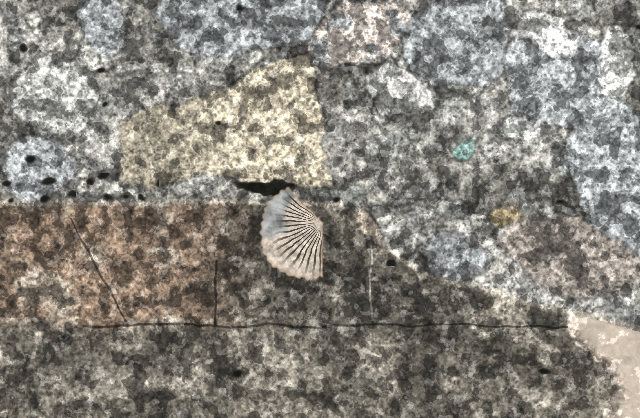
This texture is drawn by a WebGL 1 fragment shader. Its source:

```glsl
precision highp float;
// Weathered conglomerate: mixed clasts above a brown slab, with a fossil scallop shell.
uniform vec2 u_resolution;

float hash(vec2 p) {
  vec3 q = fract(p.xyx * vec3(.1031, .103, .0973));
  q += dot(q, q.yzx + 33.33);
  return fract((q.x + q.y) * q.z);
}

float noise(vec2 p) {
  vec2 i = floor(p), f = fract(p);
  f = f * f * (3. - 2. * f);
  return mix(mix(hash(i), hash(i + vec2(1, 0)), f.x),
             mix(hash(i + vec2(0, 1)), hash(i + 1.), f.x), f.y);
}

float fbm(vec2 p) {
  float sum = 0., amp = .52;
  for (int i = 0; i < 5; i++) {
    sum += amp * noise(p);
    p = mat2(1.6, 1.2, -1.2, 1.6) * p + 7.3;
    amp *= .5;
  }
  return sum;
}

// Distance to a turned oval; box holds centre and half size
float oval(vec2 p, vec4 box, float turn) {
  float c = cos(turn), s = sin(turn);
  vec2 q = mat2(c, -s, s, c) * (p - box.xy) / box.zw;
  return (pow(dot(q, q) + 1e-6, .7) - 1.) * min(box.z, box.w) * .7;
}

// Lay a clast over the rock with a thin dark joint
void lay(inout vec3 rock, float d, vec3 tint) {
  rock *= 1. - .28 * smoothstep(.012, 0., abs(d));
  rock = mix(rock, tint, .85 * smoothstep(.005, -.005, d));
}

void clast(inout vec3 rock, vec2 p, vec4 box, float turn, vec3 tint) {
  lay(rock, oval(p, box, turn), tint);
}

// Small clasts, at most one per cell
void pebbles(inout vec3 rock, vec2 p, float scale) {
  for (int j = -1; j <= 1; j++) for (int i = -1; i <= 1; i++) {
    vec2 id = floor(p * scale) + vec2(i, j);
    float h = hash(id + scale), k = hash(id + 3.1);
    vec4 box = vec4(id + .2 + .6 * vec2(k, hash(id + 8.7)), .2 + .3 * h, .14 + .2 * k);
    vec3 tint = mix(vec3(.44, .45, .43), vec3(.74, .73, .69), hash(id + 1.7));
    if (h > .5) clast(rock, p, box / scale, h * 40., tint);
  }
}

float crack(float offset, float along, float lo, float hi) {
  return smoothstep(.004, .001, abs(offset)) * step(lo, along) * step(along, hi);
}

void main() {
  vec2 p = gl_FragCoord.xy / u_resolution.y;
  vec2 warp = vec2(fbm(p * 11.), fbm(p * 11. + 40.)) - .5;
  vec2 w = p + .06 * warp + .008 * (noise(p * 90.) - .5);
  float broad = fbm(p * 6. + 3.), mottle = fbm(p * 36.), grain = fbm(p * 105.);

  // Matrix and clasts
  vec3 rock = mix(vec3(.4, .39, .36), vec3(.62, .61, .58), smoothstep(.28, .72, broad));
  pebbles(rock, w, 7.);
  pebbles(rock, w + .3, 17.);
  vec3 slate = vec3(.59, .61, .615), chalk = vec3(.88, .88, .86);
  clast(rock, w, vec4(.58, .98, .2, .11), .1, slate * .92);
  clast(rock, w, vec4(.25, .95, .06, .07), .3, slate * .92);
  clast(rock, w, vec4(.13, .77, .11, .09), .4, vec3(.67, .68, .65));
  clast(rock, w, vec4(.09, .6, .085, .075), .3, slate);
  clast(rock, w, vec4(1.1, .91, .13, .12), .5, slate * .95);
  clast(rock, w, vec4(.955, .79, .09, .055), -.5, vec3(.68, .68, .66));
  clast(rock, w, vec4(1.33, .81, .13, .125), -.2, slate * 1.08);
  clast(rock, w, vec4(1.32, .92, .08, .045), -.45, chalk);
  clast(rock, w, vec4(1.47, .84, .04, .085), .1, chalk);
  clast(rock, w, vec4(1.245, .69, .055, .03), -.1, chalk);
  clast(rock, w, vec4(1.48, .58, .11, .19), .3, slate * 1.04);
  clast(rock, w, vec4(1.105, .65, .027, .025), 0., vec3(.42, .57, .53));
  clast(rock, w, vec4(1.085, .38, .08, .05), -.2, slate * .86);
  clast(rock, w, vec4(1.205, .485, .032, .02), .2, vec3(.62, .54, .38));
  clast(rock, w, vec4(1.36, .39, .17, .09), -.3, vec3(.54, .5, .46));
  vec3 veined = mix(slate * .9, vec3(.88, .82, .77), smoothstep(.4, .5, fbm(w * 17.)));
  clast(rock, w, vec4(.85, .915, .14, .07), .35, veined);

  // Wedge of buff stone
  float wedge = max(max(w.y - .59 - .39 * w.x, .565 - w.y),
                    max(.28 - w.x, w.x + .24 * w.y - .931));
  lay(rock, wedge, vec3(.74, .69, .58) * (.72 + .28 * smoothstep(.35, .65, p.x)));

  // Brown slab with pale edge, seam and cracks
  vec2 e = p + .025 * warp;
  float slab = e.y - min(.51, max(1.243 - .9 * e.x, .593 - .25 * e.x));
  float rusty = smoothstep(.66, .42, w.x) * smoothstep(.2, .24, w.y);
  vec3 brown = mix(vec3(.38, .36, .32), vec3(.48, .4, .33), rusty) * (.62 + .76 * broad);
  brown = mix(brown, vec3(.62, .59, .53), .6 * smoothstep(.58, .7, fbm(p * 13. + 9.)));
  float corner = w.x - 1.36 - .11 * smoothstep(.24, .08, w.y);
  brown = mix(brown, vec3(.71, .65, .58), smoothstep(-.006, .006, corner));
  float lines = crack(e.y - .222, e.x, .2, 1.36) + crack(e.x - .515, e.y, .22, .38)
              + crack(e.x - .415 + .5 * e.y, e.y, .23, .48);
  brown *= 1. - .5 * min(lines, 1.);
  brown += .22 * crack(e.x - .885, e.y, .23, .42);
  rock = mix(rock, brown, smoothstep(.004, -.004, slab));
  rock = mix(rock, vec3(.68, .63, .56), .6 * smoothstep(.012, .002, abs(slab - .004)));
  clast(rock, w, vec4(.88, .47, .05, .022), -.7, vec3(.76, .7, .61));

  // Grain, dark lichen and bright specks
  float rough = 1. - .85 * smoothstep(0., .04, corner) * step(slab, 0.);
  float lichen = smoothstep(.5, .62, mottle + .35 * (grain - .5) + .15 * (.5 - broad));
  rock *= 1. - .47 * lichen * rough;
  rock *= 1. + rough * (1.35 * (grain - .47) + .35 * (noise(p * 230.) - .5));
  rock += .16 * smoothstep(.6, .72, fbm(p * 60. + 20.));
  rock = mix(vec3(dot(rock, vec3(.333))), rock, .85) * 1.13 + .035;

  // Black lichen dots, denser along the ledge at left
  vec2 id = floor(p * 22.);
  float ledge = step(p.x, .38) * step(abs(p.y - .545), .04);
  vec2 spot = (id + .3 + .4 * vec2(hash(id + 2.), hash(id + 6.))) / 22.;
  float dots = oval(p + .04 * warp, vec4(spot, vec2(.013, .009) * (.5 + .5 * hash(id + 4.))), .2);
  dots += step(.025 + .4 * ledge, hash(id + 11.));
  dots = min(dots, oval(w, vec4(.63, .557, .075, .016), .05));
  rock = mix(rock, vec3(.08, .08, .07), .9 * smoothstep(.004, -.003, dots));

  // Scallop fan: ribs radiate from the hinge
  vec2 q = p + .02 * warp - vec2(.767, .466);
  float r = length(q), a = atan(dot(q, vec2(.45, -.89)), dot(q, vec2(-.89, -.45)));
  float rib = cos(a * 44. + 3. * (mottle - .5));
  float fan = max(r - .152 + .02 * a * a - .002 * rib, (abs(a + .1) - 1.22) * r);
  vec3 shell = vec3(.82, .77, .71) * (.65 + .7 * grain);
  shell *= 1. - .65 * smoothstep(.2, .9, -rib) * smoothstep(.01, .04, r) * smoothstep(.14, .09, r);
  float crust = smoothstep(.08, .1, r) * smoothstep(.1, .3, -a);
  shell = mix(shell, slate * (.2 + 1.5 * mottle), .8 * crust);
  shell = mix(shell, vec3(.66, .5, .38), .4 * smoothstep(-.01, 0., fan));
  rock *= 1. - .5 * smoothstep(.05, 0., length((q - vec2(.02, -.02)) * vec2(1.4, .7)));
  rock = mix(rock, shell, smoothstep(.003, -.003, fan));

  gl_FragColor = vec4(clamp(rock, 0., 1.), 1);
}
```
